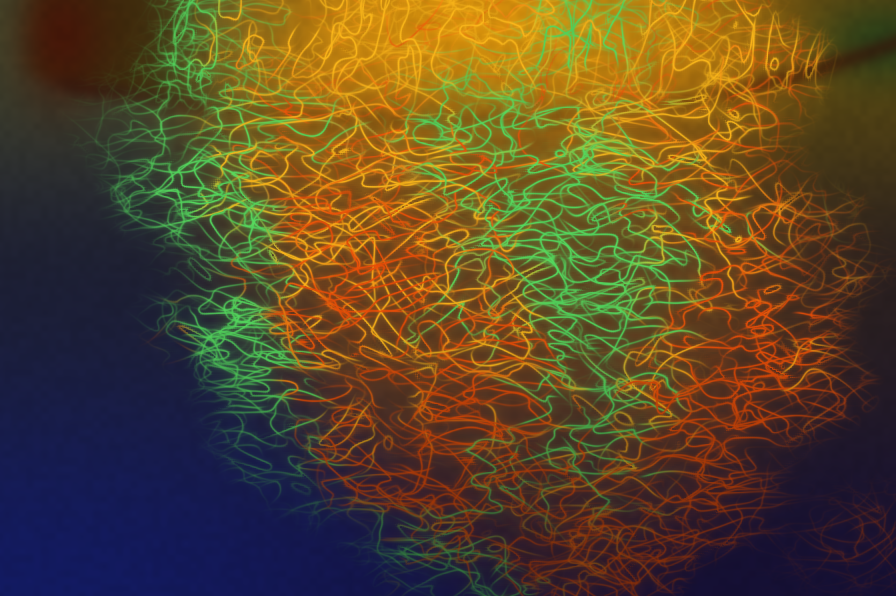
Write a Shadertoy shader that draws this background.

```glsl
// Glowing tangle of orange, gold and green light trails falling through dark blue haze.

float hash(vec2 p) {
    vec3 q = fract(p.xyx * 0.1031);
    q += dot(q, q.yzx + 33.33);
    return fract((q.x + q.y) * q.z);
}

float noise(vec2 p) {
    vec2 cell = floor(p), f = fract(p);
    f = f * f * f * (f * (f * 6.0 - 15.0) + 10.0);
    return mix(mix(hash(cell), hash(cell + vec2(1, 0)), f.x),
               mix(hash(cell + vec2(0, 1)), hash(cell + vec2(1, 1)), f.x), f.y);
}

mat2 rotate(float a) {
    return mat2(cos(a), sin(a), -sin(a), cos(a));
}

// Soft elliptical spot
float spot(vec2 p, vec2 center, vec2 size) {
    vec2 d = (p - center) / size;
    return exp(-dot(d, d));
}

// Distance inside the plume from its left (x) and right (y) edges
vec2 plumeInset(vec2 uv) {
    float left = 0.15 + 0.33 * pow(1.0 - uv.y, 3.0) + 0.06 * smoothstep(0.8, 1.0, uv.y);
    float right = 0.96 - 0.22 * pow(1.0 - uv.y, 5.0)
                - 0.07 * exp(-pow((uv.y - 0.74) / 0.12, 2.0))
                - 0.05 * smoothstep(0.9, 1.0, uv.y);
    return vec2(uv.x - left, right - uv.x);
}

// Dark haze, warm glow and the bowl-shaped rim at the top
vec3 backdrop(vec2 uv, vec2 inset) {
    vec3 left = mix(vec3(0.07, 0.10, 0.37), vec3(0.11, 0.12, 0.20), smoothstep(0.0, 0.58, uv.y));
    left = mix(left, vec3(0.25, 0.26, 0.16), smoothstep(0.5, 0.98, uv.y));
    vec3 right = mix(vec3(0.08, 0.06, 0.20), vec3(0.16, 0.12, 0.12), smoothstep(0.0, 0.55, uv.y));
    right = mix(right, vec3(0.31, 0.25, 0.07), smoothstep(0.5, 0.88, uv.y));
    vec3 col = mix(left, right, smoothstep(0.05, 0.8, uv.x));

    vec3 warm = mix(vec3(0.17, 0.10, 0.16), vec3(0.38, 0.24, 0.11), smoothstep(0.03, 0.5, uv.y));
    warm = mix(warm, vec3(0.60, 0.38, 0.05), smoothstep(0.5, 0.92, uv.y));
    float glow = smoothstep(-0.02, 0.22, inset.x) * smoothstep(-0.04, 0.2, inset.y);
    col = mix(col, warm, 0.9 * glow);
    col = mix(col, vec3(0.86, 0.58, 0.04), 0.85 * spot(uv, vec2(0.55, 0.96), vec2(0.27, 0.13)));

    float rim = 0.80 + 0.32 * pow(uv.x - 0.5, 2.0) + 0.3 * pow(max(uv.x - 0.6, 0.0), 2.0);
    float inside = smoothstep(-0.015, 0.025, uv.y - rim);
    float leftSide = smoothstep(0.01, 0.06, uv.x) * (1.0 - smoothstep(0.14, 0.27, uv.x));
    col = mix(col, vec3(0.23, 0.15, 0.03), 0.85 * inside * leftSide);
    col = mix(col, vec3(0.27, 0.08, 0.03), 0.9 * spot(uv, vec2(0.07, 0.94), vec2(0.05, 0.11)));
    col = mix(col, vec3(0.12, 0.24, 0.10), 0.8 * spot(uv, vec2(0.99, 0.93), vec2(0.08, 0.07)));
    float shade = exp(-pow((uv.y - rim) / 0.018, 2.0)) * smoothstep(0.03, 0.1, uv.x);
    return mix(col, vec3(0.20, 0.06, 0.03), shade * (0.15 + 0.45 * smoothstep(0.2, 0.42, abs(uv.x - 0.5))));
}

void mainImage(out vec4 fragColor, in vec2 fragCoord) {
    vec2 uv = fragCoord / iResolution.xy;
    vec2 p = fragCoord / iResolution.y;
    vec2 inset = plumeInset(uv);
    vec3 col = backdrop(uv, inset);

    // Ragged plume coverage, with loose wisps in the lower right corner
    vec2 ragged = inset + 0.09 * (noise(p * 9.0) - 0.5);
    float cover = smoothstep(-0.06, 0.1, ragged.x) * smoothstep(-0.03, 0.09, ragged.y);
    cover = max(cover, 0.6 * spot(uv, vec2(0.97, 0.09), vec2(0.07, 0.06)));
    float upper = smoothstep(0.79, 0.9, uv.y);
    float thickness = max(0.0017, 0.65 / iResolution.y);

    // Trails: thin contours of warped noise, upright in the last layers
    for (int i = 0; i < 20; i++) {
        float id = float(i);
        vec2 seed = vec2(17.3, 41.7) * (id + 1.0);
        bool upright = i > 14;

        vec2 warped = p + 0.09 * (vec2(noise(p * 6.0 + seed), noise(p * 6.0 - seed)) - 0.5);
        float tilt = (hash(seed) - 0.5) * 1.1;
        vec2 q = rotate(tilt) * warped * (upright ? vec2(25, 12) : vec2(9, 23)) + seed;
        float field = noise(q) - 0.5 + 0.35 * (noise(q * 2.1 + 5.0) - 0.5);

        float slope = length(vec2(dFdx(field), dFdy(field))) * iResolution.y;
        float d = abs(field) / (slope + 1.0);
        float trail = exp(-d * d / (thickness * thickness)) + 0.16 * exp(-d / 0.007);

        float gate = smoothstep(0.36, 0.72, noise(warped * 10.0 + seed.yx));
        float strength = upright ? upper : 1.0 - 0.55 * upper;

        // Gold rises toward the top, red toward the right, green toward the left
        float heat = noise(p * 7.0 + seed) + 0.7 * (uv.y - 0.55) - 0.25 * smoothstep(0.65, 0.95, uv.x);
        vec3 tint = mix(vec3(0.90, 0.30, 0.03), vec3(0.96, 0.70, 0.10), smoothstep(0.3, 0.75, heat));
        float green = noise(p * 5.0 + 3.0) * 0.5 + noise(p * 4.0 - seed) * 0.5
                    + 0.3 * (1.0 - smoothstep(0.0, 0.17, inset.x))
                    + 0.1 * spot(uv, vec2(0.58, 0.62), vec2(0.13, 0.3))
                    - 0.28 * smoothstep(0.68, 0.9, uv.x);
        tint = mix(tint, vec3(0.32, 0.83, 0.36), smoothstep(0.56, 0.72, green));
        tint *= mix(0.62, 1.0, smoothstep(0.0, 0.55, uv.y));

        float fade = cover * mix(0.5, 0.85, smoothstep(0.0, 0.4, uv.y));
        col = mix(col, tint, clamp(trail * gate * strength * fade, 0.0, 1.0));
    }

    // Faint mottling of the haze
    col *= 0.96 + 0.08 * noise(p * 80.0);
    fragColor = vec4(col, 1.0);
}
```
